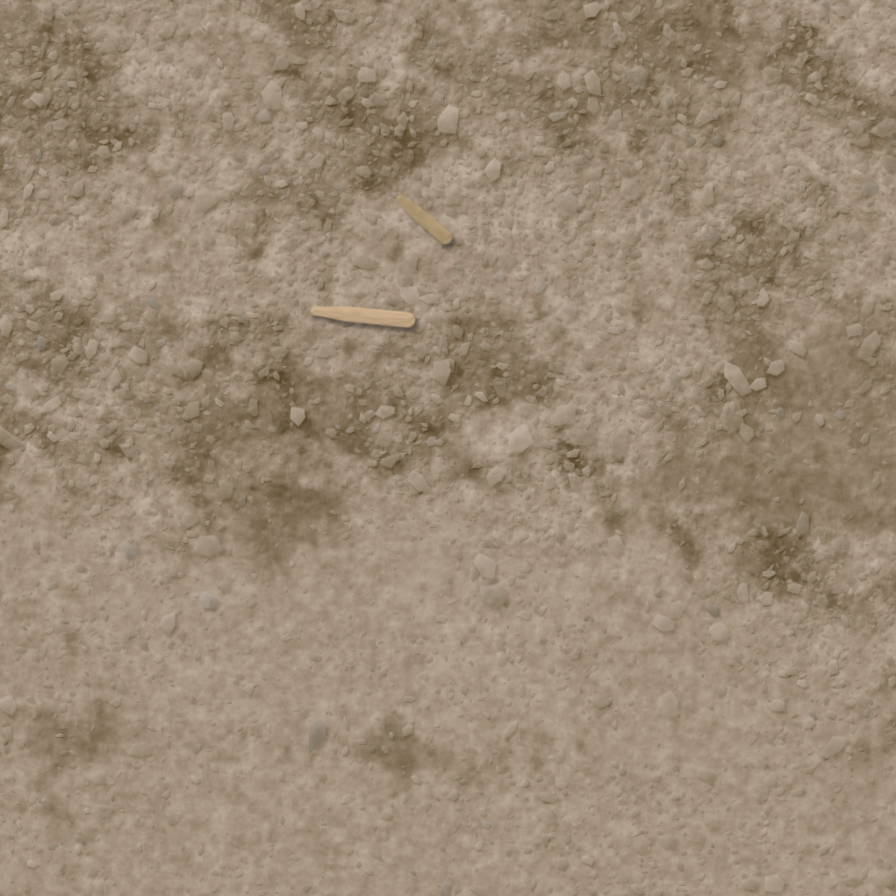
Give the GLSL for this texture, as a Shadertoy shader.

```glsl
// Dry gravelly soil with damp brown patches, scattered stones and two wood chips.
// Tone is built as a scalar from layered noise and hashed angular stones,
// then mapped onto a ramp from damp to dry earth.

const vec3 DAMP_EARTH = vec3(0.43, 0.36, 0.26);
const vec3 DRY_EARTH = vec3(0.69, 0.62, 0.55);
const vec3 COOL_SHIFT = vec3(-0.05, -0.01, 0.02);
const vec2 LIGHT_DIR = vec2(-0.5, 0.866);
const float TAU = 6.28319;

vec2 hash22(vec2 p) {
    vec3 q = fract(vec3(p.xyx) * vec3(0.1031, 0.1030, 0.0973));
    q += dot(q, q.yzx + 33.33);
    return fract((q.xx + q.yz) * q.zy);
}

float valueNoise(vec2 p) {
    vec2 cell = floor(p), f = fract(p);
    f = f * f * (3.0 - 2.0 * f);
    float low = mix(hash22(cell).x, hash22(cell + vec2(1, 0)).x, f.x);
    float high = mix(hash22(cell + vec2(0, 1)).x, hash22(cell + vec2(1, 1)).x, f.x);
    return mix(low, high, f.y);
}

float fbm(vec2 p) {
    float sum = 0.0, weight = 0.533;
    for (int i = 0; i < 4; i++) {
        sum += weight * valueNoise(p);
        p = mat2(0.8, 0.6, -0.6, 0.8) * p * 2.03 + 19.7;
        weight *= 0.5;
    }
    return sum;
}

// Broad damp hollow on the right, nearly free of stones
float hollow(vec2 p) {
    vec2 q = (p - vec2(0.91, 0.49)) / vec2(0.19, 0.115);
    float ragged = 0.9 * (valueNoise(p * 13.0) - 0.5) + 0.7 * (valueNoise(p * 41.0) - 0.5);
    return 1.0 - smoothstep(0.6, 1.1, length(q) + ragged);
}

// Rough ground fills the upper part and slopes down to the right
float roughBand(vec2 p) {
    float edge = 0.43 - 0.36 * max(p.x - 0.5, 0.0);
    return smoothstep(-0.08, 0.08, p.y - edge + 0.12 * (valueNoise(p * 7.0) - 0.5));
}

// Convex polygon of random half planes, slightly rounded
float stoneDistance(vec2 p, float radius, vec2 seed) {
    vec2 shape = hash22(seed + 5.1);
    float turn = shape.x * TAU;
    p = mat2(cos(turn), sin(turn), -sin(turn), cos(turn)) * p;
    p *= vec2(0.82, 1.0 + 0.6 * shape.y);
    float d = -1.0;
    for (int k = 0; k < 5; k++) {
        vec2 r = hash22(seed + 3.7 * float(k + 1));
        float angle = (float(k) + 0.6 * r.x) * TAU / 5.0;
        d = max(d, dot(p, vec2(cos(angle), sin(angle))) - radius * (0.55 + 0.45 * r.y));
    }
    return mix(d, length(p) - radius, 0.15);
}

// ground.x is tone, ground.y is coolness
vec2 scatterStones(vec2 ground, vec2 p, float cells, float density, float strength, float seed) {
    vec2 q = p * cells, home = floor(q);
    float soft = 0.0014 * cells;
    for (int y = -1; y <= 1; y++)
    for (int x = -1; x <= 1; x++) {
        vec2 cell = home + vec2(x, y), key = cell + seed;
        vec2 place = hash22(key), pick = hash22(key + 17.3), look = hash22(key + 41.9);
        vec2 spot = (cell + 0.5) / cells;
        float clump = 0.25 + 1.5 * valueNoise(spot * 11.0 + 4.0);
        float chance = density * clump * mix(0.38, 1.0, roughBand(spot)) * (1.0 - 0.8 * hollow(spot));
        if (pick.x > chance) continue;

        vec2 local = q - cell - 0.5 - 0.7 * (place - 0.5);
        float radius = mix(0.22, 0.44, pick.y * pick.y);
        float fade = strength * mix(0.55, 1.0, look.x);
        float reach = stoneDistance(local + 0.38 * radius * LIGHT_DIR, radius, key);
        ground.x -= 0.46 * fade * (1.0 - smoothstep(-0.25 * radius, 0.3 * radius, reach));

        float cover = 1.0 - smoothstep(-soft, soft, stoneDistance(local, radius, key));
        float tone = 0.93 + 0.4 * (look.y - 0.5) + 0.26 * dot(local, LIGHT_DIR) / radius;
        tone += 0.24 * (valueNoise(p * 130.0) - 0.5);
        float cool = 0.1 + 0.7 * smoothstep(0.9, 0.98, place.x);
        ground = mix(ground, vec2(tone - 0.15 * cool, cool), cover * fade);
    }
    return ground;
}

vec3 paintStick(vec3 color, vec2 p, vec2 a, vec2 b, float radius, vec3 wood) {
    vec2 axis = b - a;
    float t = clamp(dot(p - a, axis) / dot(axis, axis), 0.0, 1.0);
    vec2 offset = p - a - axis * t;
    float width = radius * mix(0.6, 1.0, smoothstep(0.0, 0.4, t));
    float shadow = 1.0 - smoothstep(-0.003, 0.004, length(offset + 0.006 * LIGHT_DIR) - width);
    color *= 1.0 - 0.38 * shadow;
    float grain = 0.08 * (valueNoise(vec2(t * 9.0, dot(offset, LIGHT_DIR) * 500.0)) - 0.5);
    wood *= 1.0 + grain + 0.1 * dot(offset, LIGHT_DIR) / radius;
    return mix(color, wood, 1.0 - smoothstep(-0.0015, 0.0015, length(offset) - width));
}

void mainImage(out vec4 fragColor, in vec2 fragCoord) {
    vec2 p = fragCoord / iResolution.y;
    float rough = roughBand(p), basin = hollow(p);
    float broken = rough * (1.0 - 0.75 * basin);

    // Damp patches with ragged, broken edges
    vec2 warp = 0.06 * vec2(fbm(p * 14.0), fbm(p * 14.0 + 31.0));
    float moisture = fbm((p + warp) * vec2(6.5, 9.0) + 8.3) - 0.24 * (1.0 - rough);
    moisture += 0.65 * (fbm(p * 25.0 + 3.0) - 0.5);
    float damp = max(smoothstep(0.43, 0.73, moisture), 0.75 * basin);

    // Soil mottling, small relief, pale crumbs and dark crevices
    float tone = 0.82 + 0.16 * (fbm(p * 3.5 + 50.0) - 0.5) - 0.46 * damp;
    tone += mix(0.32, 0.55, broken) * (fbm(p * 50.0) - 0.5) + 0.5 * (fbm(p * 125.0) - 0.5);
    float relief = fbm(p * 85.0) - fbm((p + 0.004 * LIGHT_DIR) * 85.0);
    tone += relief * mix(0.35, 0.65, broken);
    tone += 0.16 * broken * smoothstep(0.54, 0.66, fbm(p * 32.0 + 77.0));
    tone -= 0.3 * broken * mix(0.3, 1.0, damp) * smoothstep(0.54, 0.68, fbm(p * 38.0 + 12.0));

    // Stones from fine grit to pebbles
    vec2 ground = vec2(tone, 0.0);
    ground = scatterStones(ground, p, 108.0, 0.5, 0.68, 11.0);
    ground = scatterStones(ground, p, 66.0, 0.52, 0.78, 137.0);
    ground = scatterStones(ground, p, 40.0, 0.36, 0.82, 251.0);
    ground = scatterStones(ground, p, 25.0, 0.17, 0.85, 389.0);
    ground.x += 0.16 * (fbm(p * 110.0 + 70.0) - 0.5);

    vec3 color = mix(DAMP_EARTH, DRY_EARTH, clamp(ground.x, -0.3, 1.2));
    color += COOL_SHIFT * ground.y;

    // Wood chips
    color = paintStick(color, p, vec2(0.352, 0.653), vec2(0.455, 0.643), 0.0085, vec3(0.76, 0.65, 0.52));
    color = paintStick(color, p, vec2(0.447, 0.778), vec2(0.497, 0.735), 0.0075, vec3(0.67, 0.58, 0.44));
    fragColor = vec4(color, 1.0);
}
```
